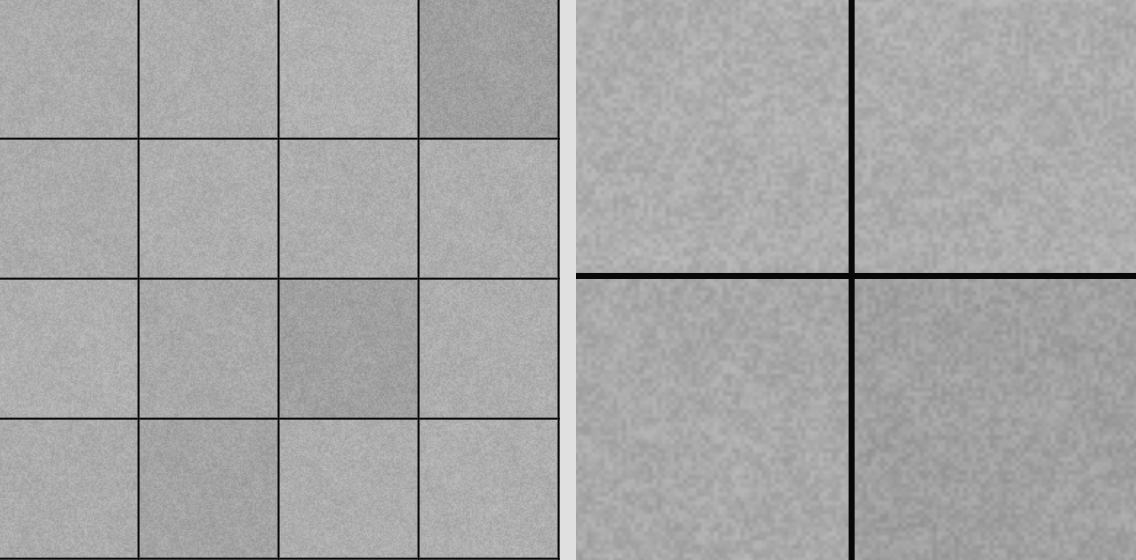
Left: the whole. Right: its middle third, enlarged.
Reproduce this texture procedurally as a WebGL 1 fragment shader.

```glsl
precision highp float;
// Square matte grey tiles, four by four, with thin black joints and fine grain.

uniform vec2 u_resolution;

float hash(vec2 p) {
  vec3 q = fract(p.xyx * vec3(0.1031, 0.1030, 0.0973));
  q += dot(q, q.yzx + 33.33);
  return fract((q.x + q.y) * q.z);
}

// Value noise that wraps after a whole number of cells, centred on zero.
float grain(vec2 uv, float period) {
  vec2 p = uv * period;
  vec2 i = mod(floor(p), period);
  vec2 j = mod(i + 1.0, period);
  vec2 f = fract(p);
  f *= f * (3.0 - 2.0 * f);
  float low = mix(hash(i), hash(vec2(j.x, i.y)), f.x);
  float high = mix(hash(vec2(i.x, j.y)), hash(j), f.x);
  return mix(low, high, f.y) - 0.5;
}

// Grey of each tile: one row of tiles per line, from the bottom up.
float tileTone(vec2 cell) {
  mat4 tones = mat4(
    0.672, 0.640, 0.678, 0.682,
    0.685, 0.660, 0.627, 0.678,
    0.670, 0.680, 0.676, 0.680,
    0.674, 0.676, 0.690, 0.624);
  vec4 index = vec4(0.0, 1.0, 2.0, 3.0);
  vec4 column = vec4(equal(index, vec4(cell.x)));
  vec4 row = vec4(equal(index, vec4(cell.y)));
  return dot(column, tones * row);
}

// Soft cloudy shading from layered sines, shifted for each tile.
float mottle(vec2 uv, float shift) {
  vec2 p = 6.28318 * uv;
  float broad = sin(dot(p, vec2(5.0, 3.0)) + shift + sin(p.y * 7.0));
  float fine = sin(dot(p, vec2(-9.0, 14.0)) + 2.0 * shift + 2.0 * sin(p.x * 11.0));
  return 0.6 * broad + 0.4 * fine;
}

void main() {
  vec2 uv = gl_FragCoord.xy / u_resolution;

  // Grid, set slightly off the canvas edge
  vec2 grid = 4.0 * (uv + vec2(0.0026, -0.0024));
  vec2 cell = mod(floor(grid), 4.0);

  // Tile surface
  float grey = tileTone(cell);
  grey += 0.006 * mottle(uv, 6.28318 * hash(cell + 7.0));
  grey += 0.080 * grain(uv, 384.0);
  grey += 0.036 * grain(uv, 170.0);
  grey += 0.014 * grain(uv, 48.0);

  // Joints with smooth edges
  vec2 toJoint = (0.5 - abs(fract(grid) - 0.5)) / 4.0;
  vec2 cover = clamp((0.0018 - toJoint) * u_resolution + 0.5, 0.0, 1.0);
  float joint = max(cover.x, cover.y);

  gl_FragColor = vec4(vec3(mix(grey, 0.03, joint)), 1.0);
}
```
